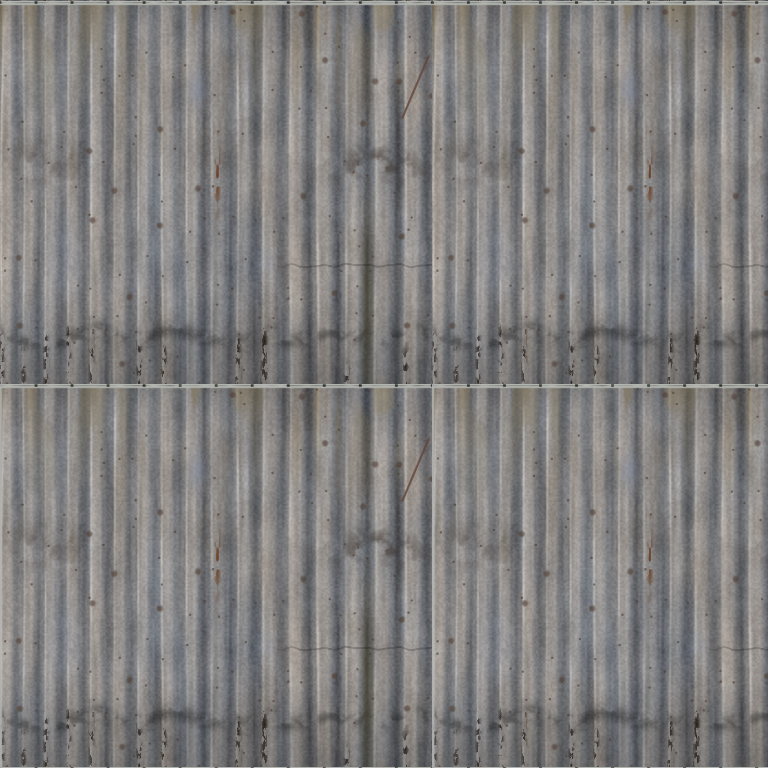
Reproduce this texture procedurally as a Shadertoy shader.

```glsl
// Weathered corrugated metal sheets with rust, stains and pale seams, tiled across the canvas.

float hash(vec2 p) {
    vec3 q = fract(p.xyx * 0.1031);
    q += dot(q, q.yzx + 33.33);
    return fract((q.x + q.y) * q.z);
}

float noise(vec2 p) {
    vec2 i = floor(p), f = fract(p);
    f = f * f * (3.0 - 2.0 * f);
    return mix(mix(hash(i), hash(i + vec2(1, 0)), f.x),
               mix(hash(i + vec2(0, 1)), hash(i + vec2(1, 1)), f.x), f.y);
}

float fbm(vec2 p) {
    float sum = 0.0, amp = 0.5;
    for (int i = 0; i < 4; i++) {
        sum += amp * noise(p);
        p = p * 2.03 + 17.3;
        amp *= 0.5;
    }
    return sum / 0.9375;
}

// Soft elliptical spot, 1 at its centre
float spot(vec2 p, vec2 centre, vec2 radius) {
    vec2 d = (p - centre) / radius;
    return exp(-dot(d, d));
}

float segment(vec2 p, vec2 a, vec2 b) {
    vec2 d = b - a;
    return length(p - a - d * clamp(dot(p - a, d) / dot(d, d), 0.0, 1.0));
}

// Corrugation: ribs widen from left to right, lit on the left flank
vec3 ribs(vec2 t, vec2 p) {
    float phase = 20.0 * t.x - 3.0 * t.x * t.x + 0.1 * (noise(vec2(t.x * 17.0, t.y * 2.0)) - 0.5);
    float f = fract(phase), id = floor(phase);
    float face = smoothstep(0.0, 0.1, f) * (1.0 - smoothstep(0.42, 0.62, f));
    float valley = exp(-pow((abs(fract(f - 0.3) - 0.5)) / 0.14, 2.0));
    float glint = exp(-pow((f - 0.1) / 0.05, 2.0)) * noise(vec2(id * 7.0, t.y * 9.0));
    float right = smoothstep(0.35, 0.9, t.x);
    vec3 col = mix(vec3(0.49, 0.495, 0.51), vec3(0.595, 0.58, 0.57), face * (0.7 + 0.5 * hash(vec2(id, 3.0))));
    col -= valley * mix(0.07, 0.15, right) * (0.7 + 0.6 * hash(vec2(id, 8.0)));
    col += glint * vec3(0.13, 0.125, 0.11);

    // Rust flakes along the lit flanks near the foot of the sheet
    float reach = 0.84 + 0.12 * hash(vec2(id, 5.0));
    float flank = exp(-pow((f - 0.13) / 0.11, 2.0)) * smoothstep(reach - 0.04, reach + 0.03, t.y);
    float flakes = smoothstep(0.5, 0.62, fbm(p * vec2(260, 130) + id));
    return mix(col, vec3(0.2, 0.17, 0.15), 0.85 * flank * flakes * step(0.25, hash(vec2(id, 9.0))));
}

vec3 weather(vec3 col, vec2 t, vec2 p) {
    // Vertical streaks, mottling and grain
    col += 0.09 * (noise(p * vec2(150, 5)) - 0.5) + 0.06 * (noise(p * vec2(320, 18)) - 0.5);
    col += 0.12 * (fbm(p * vec2(40, 25)) - 0.5) + 0.07 * (noise(p * 420.0) - 0.5);
    col += vec3(0.04, 0.0, -0.045) * (fbm(p * vec2(24, 9) + 40.0) - 0.5);

    // Dirt at the foot and beneath the top edge
    col *= 1.0 - 0.18 * smoothstep(0.72, 1.0, t.y) - 0.14 * exp(-t.y * 14.0);
    float tide = exp(-pow((t.y - 0.87 - 0.05 * (noise(vec2(t.x * 30.0, 2)) - 0.5)) / 0.02, 2.0));
    col *= 1.0 - 0.3 * tide * smoothstep(0.4, 0.65, fbm(p * 60.0));

    // Brown stains, olive run-off and pale blue patches
    float blotch = smoothstep(0.4, 0.7, fbm(p * 55.0 + 9.0));
    float stain = spot(t, vec2(0.87, 0.43), vec2(0.11, 0.05)) + 0.6 * spot(t, vec2(0.1, 0.42), vec2(0.08, 0.05));
    col = mix(col, vec3(0.25, 0.22, 0.2), 0.7 * stain * blotch);
    col = mix(col, vec3(0.33, 0.31, 0.2), 0.5 * spot(t, vec2(0.85, 0.8), vec2(0.012, 0.24)));
    float blue = spot(t, vec2(0.455, 0.23), vec2(0.02, 0.04)) + spot(t, vec2(0.59, 0.71), vec2(0.04, 0.05)) * blotch;
    col = mix(col, vec3(0.53, 0.57, 0.65), 0.5 * blue);
    float yellow = smoothstep(0.55, 0.75, noise(p * vec2(75, 10) + 5.0)) * exp(-t.y * 6.0);
    col = mix(col, vec3(0.52, 0.46, 0.33), 0.5 * yellow);

    // Rust run, fine horizontal crack and diagonal scratch
    float run = spot(t, vec2(0.503, 0.46), vec2(0.006, 0.08)) * smoothstep(0.4, 0.6, noise(p * vec2(300, 110)));
    col = mix(col, vec3(0.42, 0.24, 0.13), 0.9 * run);
    float crack = abs(t.y - 0.69 - 0.012 * (noise(vec2(t.x * 40.0, 1)) - 0.5));
    col *= 1.0 - 0.2 * smoothstep(0.004, 0.001, crack) * smoothstep(0.6, 0.7, t.x);
    float scratch = segment(p, vec2(0.558, 0.072), vec2(0.524, 0.152));
    col = mix(col, vec3(0.38, 0.27, 0.22), 0.8 * smoothstep(0.0022, 0.0006, scratch));

    // Scattered rust dots, one candidate per cell
    for (int k = 0; k < 2; k++) {
        vec2 g = p * (k == 0 ? 22.0 : 55.0) + float(k) * 31.0, c = floor(g);
        vec2 centre = 0.25 + 0.5 * vec2(hash(c), hash(c + 71.0));
        float dotMask = smoothstep(0.13, 0.04, length(g - c - centre)) * step(0.84, hash(c + 19.0));
        col = mix(col, vec3(0.3, 0.23, 0.19), 0.6 * dotMask);
    }
    return col;
}

void mainImage(out vec4 fragColor, in vec2 fragCoord) {
    vec2 uv = fragCoord / iResolution.xy;
    float px = 1.0 / iResolution.y;
    vec2 size = vec2(0.563, 0.4987);
    vec2 grid = vec2(uv.x, 1.0 - uv.y - 0.0013) / size; // y runs downward
    vec2 t = fract(grid), p = t * size;
    vec3 col = weather(ribs(t, p), t, p);

    // Pale lip along the top edge, with a dark groove and notches
    float lip = 1.0 - smoothstep(0.0052 - px, 0.0052 + px, p.y);
    float groove = exp(-pow((p.y - 0.0022) / 0.0009, 2.0));
    float notch = smoothstep(0.44, 0.48, abs(fract(t.x * 12.0) - 0.5)) * step(p.y, 0.004);
    vec3 lipColor = vec3(0.7, 0.71, 0.69) - 0.22 * groove * noise(vec2(p.x * 90.0, 4)) - 0.35 * notch;
    col = mix(col, lipColor, lip);

    // Pale vertical joint on the lower row only
    float joint = (1.0 - smoothstep(0.0025 - px, 0.0025 + px, p.x)) * step(1.0, grid.y);
    col = mix(col, vec3(0.7, 0.71, 0.71), 0.85 * joint);
    fragColor = vec4(clamp(col, 0.0, 1.0), 1.0);
}
```
